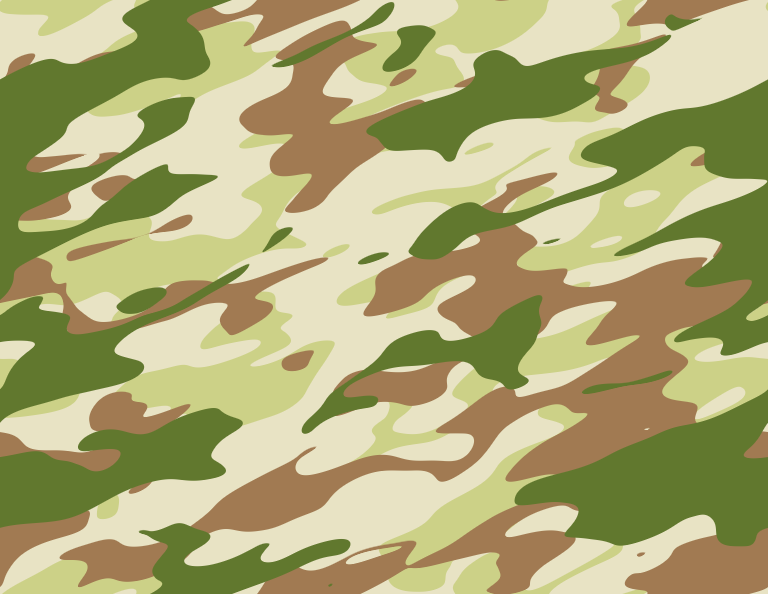
Reproduce this pattern procedurally as a WebGL 1 fragment shader.

```glsl
precision highp float;
// Seamless four-colour camouflage: slanted, fingered patches in three layers over cream.

uniform vec2 u_resolution;

#define CREAM vec3(0.91, 0.89, 0.77)
#define LIME vec3(0.80, 0.82, 0.53)
#define BROWN vec3(0.63, 0.48, 0.32)
#define GREEN vec3(0.38, 0.47, 0.18)
#define LIME_CELLS vec2(6.0, 6.0)
#define BROWN_CELLS vec2(6.0, 7.0)
#define GREEN_CELLS vec2(5.0, 5.0)
#define WARP_CELLS vec2(10.0, 12.0)
#define LEVELS vec3(0.068, 0.104, 0.138) // higher values shrink lime, brown, green
#define FINGERS 0.18                     // stretch along the slant
#define WOBBLE 0.09                      // vertical unevenness

float hash(vec2 cell, float seed) {
  vec3 p = fract(cell.xyx * vec3(0.1031, 0.1030, 0.0973) + seed * 0.1371);
  p += dot(p, p.yzx + 33.33);
  return fract((p.x + p.y) * p.z);
}

// Slope contribution of one lattice corner, wrapped to the period
float corner(vec2 cell, vec2 offset, vec2 period, float seed) {
  float angle = 6.28318 * hash(mod(cell, period), seed);
  return dot(vec2(cos(angle), sin(angle)), offset);
}

// Gradient noise on a lattice sheared by one whole tile, so it leans and still wraps
float slantNoise(vec2 uv, vec2 period, float seed) {
  vec2 q = vec2(uv.x - uv.y, uv.y) * period;
  vec2 i = floor(q);
  vec2 f = q - i;
  vec2 w = f * f * f * (f * (f * 6.0 - 15.0) + 10.0);
  vec2 e = vec2(1.0, 0.0);
  float low = mix(corner(i, f, period, seed),
                  corner(i + e.xy, f - e.xy, period, seed), w.x);
  float high = mix(corner(i + e.yx, f - e.yx, period, seed),
                   corner(i + e.xx, f - e.xx, period, seed), w.x);
  return mix(low, high, w.y);
}

// Noise drawn out into fingers along the slant
float patches(vec2 uv, vec2 period, float seed) {
  float stretch = FINGERS * slantNoise(uv, WARP_CELLS, seed + 1.0);
  float lift = WOBBLE * slantNoise(uv, WARP_CELLS, seed + 2.0);
  return slantNoise(uv + stretch * vec2(1.0, 0.25) + vec2(0.0, lift), period, seed);
}

// Signed fields of the three layers, positive inside
vec3 layers(vec2 uv) {
  return vec3(patches(uv + vec2(0.13, 0.37), LIME_CELLS, 3.0),
              patches(uv + vec2(0.58, 0.71), BROWN_CELLS, 11.0),
              patches(uv + vec2(0.31, 0.09), GREEN_CELLS, 23.0)) - LEVELS;
}

void main() {
  vec2 texel = 1.0 / u_resolution;
  vec2 uv = gl_FragCoord.xy * texel;

  // Edge coverage from the field's change across one pixel
  vec3 field = layers(uv);
  vec3 dx = layers(uv + vec2(texel.x, 0.0)) - field;
  vec3 dy = layers(uv + vec2(0.0, texel.y)) - field;
  vec3 slope = sqrt(dx * dx + dy * dy) + 1e-6;
  vec3 cover = clamp(field / slope + 0.5, 0.0, 1.0);

  vec3 color = mix(CREAM, LIME, cover.x);
  color = mix(color, BROWN, cover.y);
  color = mix(color, GREEN, cover.z);
  gl_FragColor = vec4(color, 1.0);
}
```
